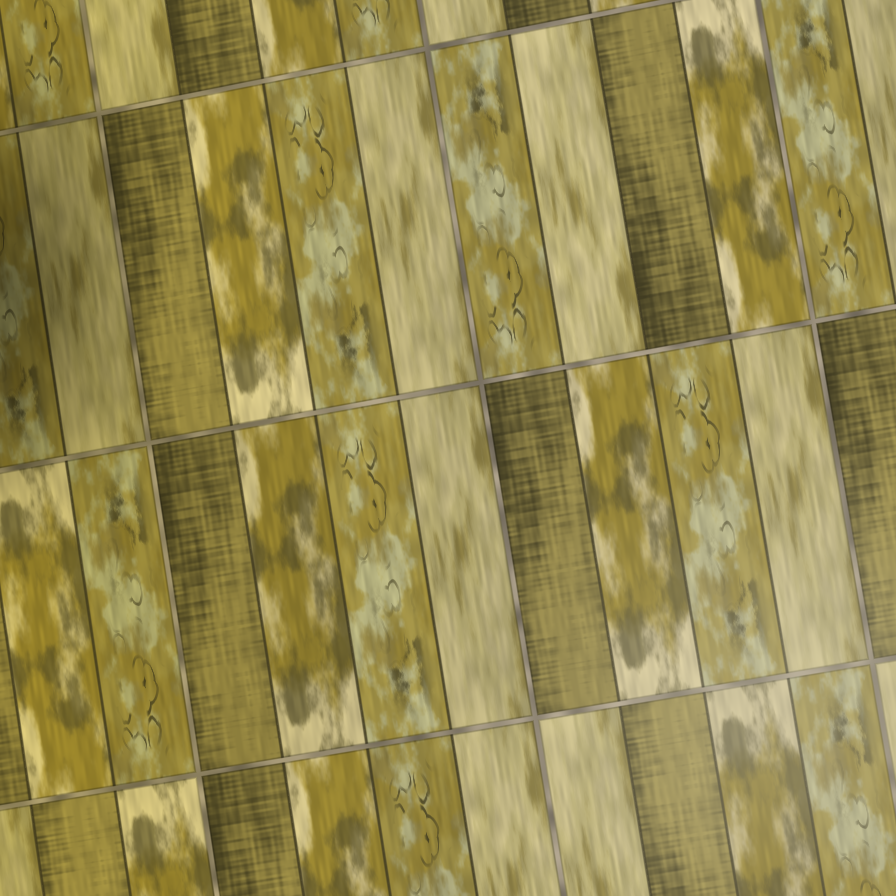
Give the GLSL for this texture, as a WebGL 1 fragment shader.

```glsl
precision highp float;
// Worn olive wood-plank floor tiles: four printed planks per tile, laid on a slant.
uniform vec2 u_resolution;

// Layout, in canvas units; the small second terms give the perspective drift
const float ROW_Y = 0.4336;
const float ROW_SLOPE = 0.183;
const vec2 ROW_STEP = vec2(0.384, 0.0155);
const vec2 PLANK_START = vec2(0.537, 0.0605);
const vec2 PLANK_STEP = vec2(0.0927, 0.0012);
const float PLANK_ASPECT = 4.1;
const float PLANKS_PER_TILE = 4.0;
const float GROUT_HALF = 0.0027;
const float SEAM_HALF = 0.0015;

// Which print each tile starts with, per row from top, left to right
const vec4 START_ROW_A = vec4(3.0);
const vec4 START_ROW_B = vec4(0.0, 0.0, 2.0, 2.0);
const vec4 START_ROW_C = vec4(3.0, 0.0, 0.0, 0.0);
const vec4 START_ROW_D = vec4(2.0, 0.0, 3.0, 3.0);

const vec3 UMBER = vec3(0.27, 0.25, 0.14);
const vec3 OLIVE = vec3(0.55, 0.50, 0.27);
const vec3 OCHRE = vec3(0.58, 0.51, 0.20);
const vec3 STRAW = vec3(0.69, 0.65, 0.44);
const vec3 CREAM = vec3(0.80, 0.75, 0.57);
const vec3 SAGE = vec3(0.68, 0.67, 0.50);
const vec3 GROUT = vec3(0.57, 0.53, 0.46);
const vec3 SEAM = vec3(0.25, 0.23, 0.14);
const vec3 GLOSS = vec3(0.86, 0.84, 0.76);

float hash(vec2 p) {
  vec3 q = fract(p.xyx * vec3(0.1031, 0.1030, 0.0973));
  q += dot(q, q.yzx + 33.33);
  return fract((q.x + q.y) * q.z);
}

float noise(vec2 p) {
  vec2 i = floor(p), f = fract(p);
  f = f * f * (3.0 - 2.0 * f);
  return mix(mix(hash(i), hash(i + vec2(1, 0)), f.x),
             mix(hash(i + vec2(0, 1)), hash(i + vec2(1, 1)), f.x), f.y);
}

float fbm(vec2 p) {
  float sum = 0.0, amp = 0.5;
  for (int i = 0; i < 5; i++) {
    sum += amp * noise(p);
    p = p * 2.03 + 7.3;
    amp *= 0.5;
  }
  return sum;
}

// Distance to the nearest scattered point
float cellular(vec2 p) {
  float d = 2.0;
  for (int y = -1; y <= 1; y++) {
    for (int x = -1; x <= 1; x++) {
      vec2 c = floor(p) + vec2(x, y);
      d = min(d, distance(p, c + vec2(hash(c), hash(c + 41.7))));
    }
  }
  return d;
}

// Dark plank with crossed saw marks
vec3 sawnPlank(vec2 p, vec2 q) {
  float weave = noise(q * vec2(3.0, 32.0)) + 0.7 * noise(q * vec2(26.0, 2.5));
  float tone = 0.75 * fbm(q * vec2(3.0, 0.9)) + 0.34 * weave + 0.25 * p.y;
  tone += 0.3 * smoothstep(0.05, 0.6, p.x) - 0.15;
  return mix(UMBER, OLIVE * 1.08, smoothstep(0.25, 1.15, tone));
}

// Ochre plank with cream wear and dark patches
vec3 stainedPlank(vec2 p, vec2 q) {
  float wear = fbm(q * vec2(3.2, 1.3)) + 0.3 * smoothstep(0.55, 0.95, p.y);
  wear += 0.35 * smoothstep(0.3, 0.0, p.x) * smoothstep(0.7, 0.1, p.y);
  vec3 c = mix(OCHRE, CREAM, smoothstep(0.36, 0.66, wear));
  float patches = fbm(q * vec2(4.0, 1.6) + 31.0);
  return mix(c, UMBER * 1.3, 0.7 * smoothstep(0.50, 0.72, patches));
}

// Grey-green plank with looping cracks and a knot stain
vec3 crackedPlank(vec2 p, vec2 q) {
  float mottling = fbm(q * vec2(4.0, 1.5));
  vec3 c = mix(OLIVE, SAGE, smoothstep(0.28, 0.52, mottling));
  float rust = fbm(q * vec2(3.0, 1.6) + 13.0) + 0.25 * abs(p.x - 0.4);
  c = mix(c, OCHRE, 0.75 * smoothstep(0.53, 0.66, rust));
  float core = smoothstep(0.34, 0.08, abs(p.x - 0.4 - 0.25 * p.y));
  float loops = abs(cellular(q * vec2(5.0, 2.2) + 0.7 * mottling) - 0.36);
  float crack = smoothstep(0.09, 0.02, loops) * smoothstep(0.35, 0.6, noise(q * vec2(7.0, 4.0)));
  crack *= core * smoothstep(0.9, 0.3, p.y);
  float knot = smoothstep(0.46, 0.66, fbm(q * vec2(6.0, 3.0) + 5.0));
  knot *= core * smoothstep(0.24, 0.06, abs(p.y - 0.74));
  return mix(c, UMBER, 0.85 * max(crack, knot));
}

// Pale plank with soft streaks
vec3 palePlank(vec2 q) {
  float streak = 0.65 * fbm(q * vec2(4.0, 0.9)) + 0.35 * fbm(q * vec2(11.0, 2.0));
  vec3 c = mix(OLIVE, STRAW, smoothstep(0.28, 0.48, streak));
  return mix(c, CREAM, 0.5 * smoothstep(0.48, 0.65, streak));
}

void main() {
  vec2 uv = gl_FragCoord.xy / u_resolution;
  float px = 1.0 / min(u_resolution.x, u_resolution.y);

  // Row and plank coordinates
  float dx = uv.x - 0.5;
  float v = (1.0 - uv.y - ROW_Y + ROW_SLOPE * dx) / (ROW_STEP.x + ROW_STEP.y * dx);
  float u = (uv.x - PLANK_START.x - PLANK_START.y * v) / (PLANK_STEP.x + PLANK_STEP.y * v);
  vec2 id = floor(vec2(u, v)), p = fract(vec2(u, v));
  float tile = floor(id.x / PLANKS_PER_TILE);
  vec4 starts = id.y < -1.5 ? START_ROW_A : id.y < -0.5 ? START_ROW_B : id.y < 0.5 ? START_ROW_C : START_ROW_D;
  float start = tile < -1.5 ? starts.x : tile < -0.5 ? starts.y : tile < 0.5 ? starts.z : starts.w;
  float kind = mod(id.x + start, PLANKS_PER_TILE);

  // Printed wood; shifted tiles carry the print upside down
  vec2 face = start > 0.5 ? vec2(p.x, 1.0 - p.y) : p;
  vec2 q = face * vec2(1.0, PLANK_ASPECT) + 17.0 * (kind + 1.0);
  vec3 color = kind < 0.5 ? sawnPlank(face, q) : kind < 1.5 ? stainedPlank(face, q)
             : kind < 2.5 ? crackedPlank(face, q) : palePlank(q);
  color *= 0.91 + 0.18 * noise(q * vec2(24.0, 3.5));
  color *= 0.96 + 0.08 * hash(id + 20.0);

  // Dark seams between planks, pale grout around tiles
  float toSeam = (0.5 - abs(p.x - 0.5)) * PLANK_STEP.x;
  float toRow = (0.5 - abs(p.y - 0.5)) * ROW_STEP.x;
  float toTile = abs(u - PLANKS_PER_TILE * floor(u / PLANKS_PER_TILE + 0.5)) * PLANK_STEP.x;
  float toGrout = min(toRow, toTile);
  color = mix(color, SEAM, 0.85 * smoothstep(SEAM_HALF + px, SEAM_HALF - px, toSeam));
  color *= 1.0 - 0.3 * smoothstep(GROUT_HALF * 2.0, GROUT_HALF, toGrout);
  vec3 grout = GROUT * (0.75 + 0.5 * noise(uv * 45.0));
  color = mix(color, grout, smoothstep(GROUT_HALF + px, GROUT_HALF - px, toGrout));

  // Uneven light: shade at the left, gloss at the lower right
  color *= mix(0.55, 1.0, smoothstep(0.0, 0.25, length((uv - vec2(-0.02, 0.68)) * vec2(1.0, 0.7))));
  color *= mix(vec3(1.0, 0.98, 0.78), vec3(1.0), smoothstep(0.0, 0.6, uv.x));
  color = mix(color, GLOSS, 0.3 * smoothstep(0.4, 0.0, distance(uv, vec2(0.88, 0.2))));
  gl_FragColor = vec4(color, 1.0);
}
```
